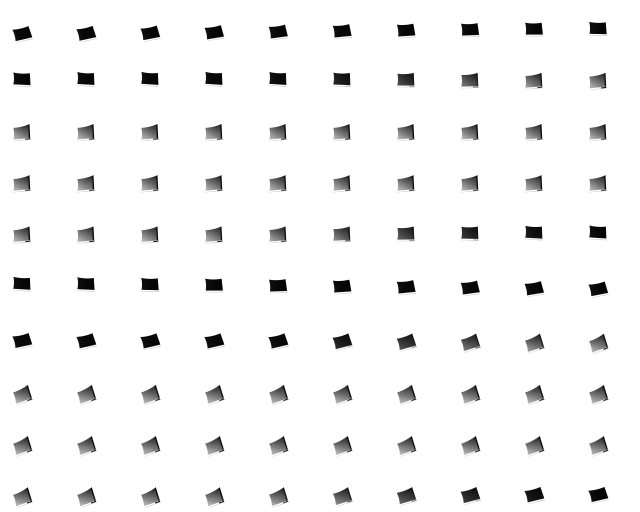
Write a Shadertoy shader that draws this pattern.

```glsl
const float COUNT = 10.0;            // repeats across and down
const float CYCLE = 50.0;            // repeats from one opening to the next
const float CENTER_X = 0.339;        // tile center, as a share of its cell
const float CENTER_Y = 0.527;        // measured from the top of the cell
const float TILT_DROP = 0.127;
const float OPEN_DROP = 0.044;
const float TILT_ANGLE = 0.245;
const float REST_ANGLE = -0.05;
const float SAG = 0.013;             // inward curve of the top edge
const float BOW = 0.010;             // inward curve of the left edge
const float CORNER = 0.010;
const float SIDE_WIDTH = 0.020;      // dark strip on the right when open
const float RULE_GAP = 0.024;
const float RULE_HALF = 0.005;
const float GRAIN = 0.035;
const vec3 PAPER = vec3(1.0);
const float INK = 0.025;
const float SHADE_DARK = 0.11;
const float SHADE_LIGHT = 0.76;

// Corners in cell widths: top left, top right, bottom right, bottom left
const vec2 SHUT_TL = vec2(-0.134, 0.091), OPEN_TL = vec2(-0.130, 0.059);
const vec2 SHUT_TR = vec2(0.124, 0.091),  OPEN_TR = vec2(0.122, 0.124);
const vec2 SHUT_BR = vec2(0.141, -0.098), OPEN_BR = vec2(0.133, -0.098);
const vec2 SHUT_BL = vec2(-0.128, -0.094), OPEN_BL = vec2(-0.130, -0.124);

float hash(vec2 p) {
    vec3 q = fract(vec3(p.xyx) * 0.1031);
    q += dot(q, q.yzx + 33.33);
    return fract((q.x + q.y) * q.z);
}

float coverage(float dist, float pixel) {
    return clamp(0.5 - dist / pixel, 0.0, 1.0);
}

// Opening and closing within each cycle
float openAmount(float index) {
    float step50 = mod(index, CYCLE);
    return smoothstep(13.5, 19.5, step50) - smoothstep(43.0, 49.0, step50);
}

// Tilt eases off in the first rows and returns halfway down
float tiltAmount(float index) {
    return 1.0 - smoothstep(-1.0, 12.0, index) + smoothstep(49.0, 62.0, index);
}

vec3 drawTile(vec2 p, float open, float index, float pixel) {
    vec2 tl = mix(SHUT_TL, OPEN_TL, open);
    vec2 tr = mix(SHUT_TR, OPEN_TR, open);
    vec2 br = mix(SHUT_BR, OPEN_BR, open);
    vec2 bl = mix(SHUT_BL, OPEN_BL, open);

    // Curved edges at this point
    float s = clamp((p.x - bl.x) / (br.x - bl.x), 0.0, 1.0);
    float top = mix(tl.y, tr.y, s) - SAG * 4.0 * s * (1.0 - s);
    float bottom = mix(bl.y, br.y, s);
    float t = clamp((p.y - bottom) / (top - bottom), 0.0, 1.0);
    float left = mix(bl.x, tl.x, t) + BOW * 4.0 * t * (1.0 - t);
    float right = mix(br.x, tr.x, t);

    // Body with slightly rounded corners
    vec2 edge = vec2(max(left - p.x, p.x - right), max(bottom - p.y, p.y - top));
    vec2 q = edge + CORNER;
    float body = length(max(q, 0.0)) + min(max(q.x, q.y), 0.0) - CORNER;

    // Diagonal shading, dark side and grain
    float light = 0.5 * (1.0 - s) + 0.5 * (1.0 - t);
    float shutTone = INK + 0.05 * pow(1.0 - s, 4.0);
    float tone = mix(shutTone, mix(SHADE_DARK, SHADE_LIGHT, light), open);
    tone += GRAIN * open * (hash(floor((p + 1.0) * 80.0) + index) - 0.5);
    float side = smoothstep(-pixel, pixel, p.x - right + SIDE_WIDTH);
    tone = mix(tone, INK, side * open);

    // Faint rule below, with a dark end when open
    float below = bottom - p.y;
    float span = max(bl.x - p.x, p.x - br.x);
    float rule = max(abs(below - RULE_GAP) - RULE_HALF, span);
    float heel = max(abs(below - 0.012) - 0.008, max(span, br.x - 0.075 - p.x));
    vec3 color = mix(PAPER, vec3(0.74), coverage(rule, pixel) * (0.4 + 0.5 * s));
    color = mix(color, vec3(INK), coverage(heel, pixel) * open);
    return mix(color, vec3(tone), coverage(body, pixel));
}

void mainImage(out vec4 fragColor, in vec2 fragCoord) {
    vec2 grid = fragCoord / iResolution.xy * COUNT;
    vec2 cell = floor(grid);
    float index = (COUNT - 1.0 - cell.y) * COUNT + cell.x;
    float open = openAmount(index);
    float tilt = tiltAmount(index);

    // Place and turn the tile in its cell
    float drop = CENTER_Y + TILT_DROP * tilt + OPEN_DROP * open;
    vec2 center = vec2(CENTER_X + 0.006 * tilt, 1.0 - drop);
    vec2 p = (fract(grid) - center) * vec2(1.0, iResolution.y / iResolution.x);
    float angle = mix(REST_ANGLE * (1.0 - open), TILT_ANGLE, tilt);
    float c = cos(angle), sn = sin(angle);
    p = vec2(c * p.x + sn * p.y, c * p.y - sn * p.x);

    float pixel = COUNT / iResolution.x;
    fragColor = vec4(drawTile(p, open, index, pixel), 1.0);
}
```
